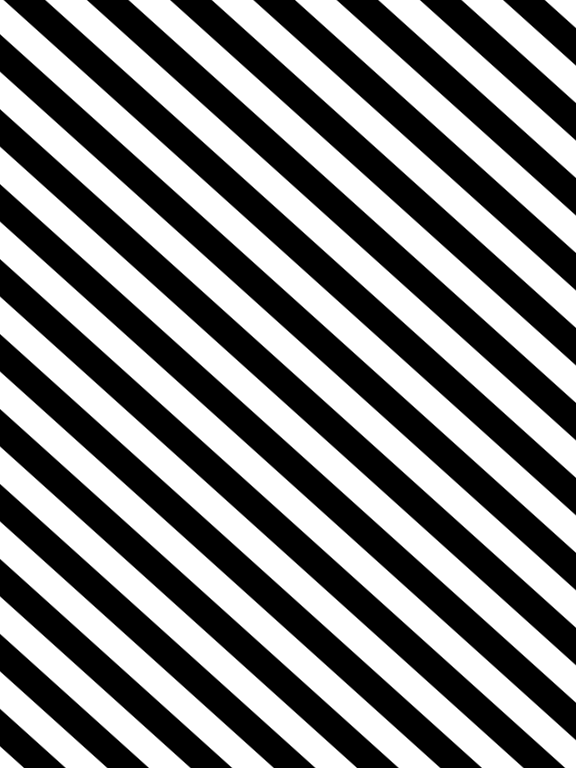
Reproduce this pattern procedurally as a Shadertoy shader.

```glsl
// Even black and white diagonal stripes falling from upper left to lower right.
// The position is projected on the stripe normal, folded into one period,
// and the distance to the nearest stripe edge gives a smooth blend.

const float STRIPE_ANGLE = radians(42.0); // fall of the stripes below horizontal
const float PERIOD = 0.07253;             // black plus white, in canvas heights
const float BLACK_SHARE = 0.5;            // black part of each period
const float PHASE = -0.043;               // black stripe centre, in periods from canvas centre
const float EDGE_PIXELS = 1.35;           // width of the smoothed edge
const vec3 BLACK = vec3(0.0);
const vec3 WHITE = vec3(1.0);

// Signed distance to the nearest black stripe, negative inside it.
float stripeDistance(vec2 p) {
    vec2 normal = vec2(sin(STRIPE_ANGLE), cos(STRIPE_ANGLE));
    float across = dot(p, normal) / PERIOD - PHASE;
    float fromCentre = abs(fract(across + 0.5) - 0.5);
    return (fromCentre - 0.5 * BLACK_SHARE) * PERIOD;
}

void mainImage(out vec4 fragColor, in vec2 fragCoord) {
    // Centred coordinates, one unit per canvas height
    vec2 p = (fragCoord - 0.5 * iResolution.xy) / iResolution.y;

    // Linear coverage across the edge
    float edge = EDGE_PIXELS / iResolution.y;
    float white = clamp(stripeDistance(p) / edge + 0.5, 0.0, 1.0);

    fragColor = vec4(mix(BLACK, WHITE, white), 1.0);
}
```
